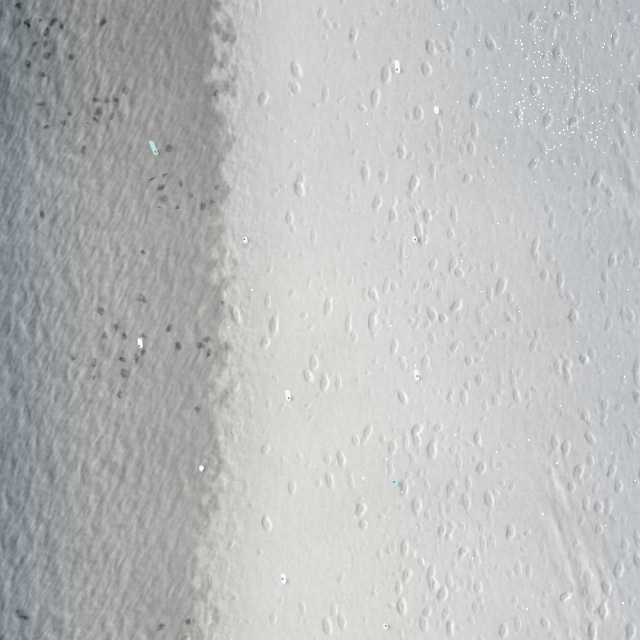
A WebGL 2 fragment shader for this texture:

```glsl
#version 300 es
precision highp float;
// Aerial view of a beach: wet rippled sand, dry trodden sand and scattered litter.

#define RIPPLE_FREQ vec2(72.0, 38.0)
#define RIPPLE_DEPTH 0.15
#define GRAIN_DEPTH 0.05
#define SHORE_ROUGHNESS 0.05
#define PRINT_DEPTH 0.10
#define PEBBLE_DARKNESS 0.26
#define GLINT_STRENGTH 0.28
#define LITTER_RADIUS 0.0037

uniform vec2 u_resolution;
out vec4 fragColor;

// Centre and half length of each piece of litter
const vec3 LITTER[12] = vec3[12](
    vec3(.621, .896, .0065), vec3(.682, .828, .0025), vec3(.240, .769, .0075),
    vec3(.383, .625, .0010), vec3(.648, .626, .0010), vec3(.219, .464, .0040),
    vec3(.450, .382, .0050), vec3(.651, .414, .0050), vec3(.315, .268, .0010),
    vec3(.618, .246, .0025), vec3(.443, .096, .0045), vec3(.602, .021, .0010));

vec2 hash2(vec2 p) {
    vec3 q = fract(p.xyx * vec3(.1031, .1030, .0973));
    q += dot(q, q.yzx + 33.33);
    return fract((q.xx + q.yz) * q.zy);
}

float corner(vec2 cell, vec2 offset) {
    return dot(hash2(cell) * 2.0 - 1.0, offset);
}

float gradientNoise(vec2 p) {
    vec2 i = floor(p), f = p - i, e = vec2(1, 0);
    vec2 u = f * f * f * (f * (f * 6.0 - 15.0) + 10.0);
    return mix(mix(corner(i, f), corner(i + e.xy, f - e.xy), u.x),
               mix(corner(i + e.yx, f - e.yx), corner(i + 1.0, f - 1.0), u.x), u.y);
}

// Octaves are turned slightly against each other to hide the lattice
float fbm(vec2 p) {
    float sum = 0.0, amp = 1.0;
    for (int i = 0; i < 4; i++) {
        sum += amp * gradientNoise(p);
        p = mat2(1.9, .6, -.6, 1.9) * p + 17.3;
        amp *= 0.55;
    }
    return sum;
}

// Side-lit slope of the noise surface
float relief(vec2 p) {
    return fbm(p + vec2(.18, .06)) - fbm(p - vec2(.18, .06));
}

// Soft elliptical mask
float glow(vec2 p, vec2 centre, vec2 radius) {
    vec2 d = (p - centre) / radius;
    return exp(-dot(d, d));
}

// Scattered hollows: x is side-lit rim shading, y is solid cover
vec2 hollows(vec2 p, vec2 cells, float density) {
    vec2 q = p * cells, base = floor(q), sum = vec2(0);
    for (int k = 0; k < 9; k++) {
        vec2 id = base + vec2(k % 3 - 1, k / 3 - 1);
        vec2 r = hash2(id + 41.0), size = hash2(id + 97.0);
        vec2 d = (q - id - 0.1 - 0.8 * r) / mix(vec2(.16, .18), vec2(.32, .40), size);
        d.x += (r.y - 0.5) * d.y;
        float present = step(hash2(id + 7.0).x, density);
        float r2 = dot(d, d), ring = (sqrt(r2) - 0.95) / 0.38;
        float rim = d.x * exp(-ring * ring) - 0.35 * exp(-2.0 * r2);
        sum += present * vec2(rim * (0.5 + size.x), exp(-r2 * r2));
    }
    return sum;
}

vec3 wetSand(vec2 p) {
    vec3 c = mix(vec3(.515, .55, .575), vec3(.648, .650, .640), smoothstep(-.02, .17, p.x));
    c *= 1.0 - 0.12 * smoothstep(.6, 1.0, p.y) - 0.03 * glow(p, vec2(.32, .8), vec2(.06, .3));
    vec2 q = p + vec2(-0.3 * p.y, 0) + 0.006 * vec2(fbm(p * 18.0), fbm(p * 18.0 + 7.0));
    c += RIPPLE_DEPTH * relief(q * RIPPLE_FREQ) * mix(1.0, .6, smoothstep(.1, .33, p.x));
    // Longer swash streaks to the seaward side
    c += 0.09 * relief(vec2(p.x + 0.1 * p.y, p.y) * vec2(46, 11)) * (1.0 - smoothstep(.03, .16, p.x));
    c += 0.04 * fbm(p * vec2(30, 9)) * (1.0 - smoothstep(.0, .2, p.x));
    c += 0.03 * fbm(p * 9.0 + 3.0) + 0.03 * gradientNoise(p * vec2(190, 150));
    // Dark clumps
    float clumps = glow(p, vec2(.155, .83), vec2(.05, .04)) + glow(p, vec2(.28, .70), vec2(.06, .025))
                 + glow(p, vec2(.07, .95), vec2(.06, .05)) + 0.5 * glow(p, vec2(.20, .47), vec2(.07, .05))
                 + 0.7 * glow(p, vec2(.34, .48), vec2(.025, .09));
    float cover = hollows(p + 0.003 * fbm(p * 80.0), vec2(50, 54), 0.02 + 0.65 * clumps).y;
    return c - PEBBLE_DARKNESS * min(cover, 1.0) * (0.65 + 0.8 * fbm(p * 120.0));
}

vec3 drySand(vec2 p, float inland) {
    float shade = smoothstep(.52, 1.08, p.x + 0.16 * (p.y - 0.5));
    vec3 c = mix(vec3(.855, .849, .840), vec3(.745, .758, .772), shade);
    c -= vec3(.04, .033, .026) * smoothstep(.5, 1.0, p.y);
    c -= 0.065 * (1.0 - smoothstep(.0, .12, inland));
    c += 0.022 * fbm(p * 7.0) + 0.012 * fbm(p * vec2(60, 40) + 8.0);
    vec2 warped = p + 0.0035 * vec2(fbm(p * 45.0), fbm(p * 45.0 + 9.0));
    c += GRAIN_DEPTH * relief(warped * vec2(85, 45)) * (0.45 + 0.4 * shade);
    c += 0.03 * gradientNoise(p * vec2(210, 160));
    // Footprints, thickest in the walked lanes
    float lanes = 0.14 + 0.3 * glow(p, vec2(.66, .5), vec2(.07, .6)) + 0.2 * smoothstep(.75, 1.0, p.x)
                + 0.4 * glow(p, vec2(.70, .12), vec2(.07, .11)) + 0.3 * glow(p, vec2(.8, .45), vec2(.08, .1));
    c += PRINT_DEPTH * hollows(warped, vec2(50, 31), lanes).x;
    c += PRINT_DEPTH * 0.6 * hollows(warped + 5.3, vec2(76, 56), lanes).x;
    // Long drag marks
    float drag = glow(p, vec2(.92, .08), vec2(.05, .09)) + 0.6 * glow(p, vec2(.87, .24), vec2(.03, .09))
               + 0.6 * glow(p, vec2(.98, .72), vec2(.03, .12));
    c += 0.2 * drag * relief(vec2(warped.x + 0.3 * p.y, p.y) * vec2(46, 11) + 4.0);
    // Wet glints, in uneven patches
    float sparkle = glow(p, vec2(.865, .87), vec2(.08, .1)) * smoothstep(-.3, .5, fbm(p * 28.0));
    c += GLINT_STRENGTH * hollows(p, vec2(220, 200), 0.55 * sparkle + 0.005 * shade).y;
    return c;
}

void main() {
    vec2 p = gl_FragCoord.xy / u_resolution;
    float pixel = 1.0 / min(u_resolution.x, u_resolution.y);

    // Ragged waterline
    float shore = .318 + .035 * smoothstep(.05, .5, p.y) - .008 * smoothstep(.7, 1.0, p.y);
    float inland = p.x - shore;
    float ragged = inland + SHORE_ROUGHNESS * fbm(p * vec2(40, 28)) + 0.015 * fbm(p * 8.0);
    vec3 color = mix(wetSand(p), drySand(p, inland), smoothstep(-.022, .018, ragged));
    color += 0.09 * relief(p * vec2(75, 50)) * glow(p, vec2(shore + .02, p.y), vec2(.04, 1));

    // Litter: leaning capsules with a shadow and dark specks
    for (int i = 0; i < 12; i++) {
        vec2 d = p - LITTER[i].xy;
        d.x += (i == 2 ? 0.4 : 0.12) * d.y;
        float len = LITTER[i].z;
        float dist = length(vec2(d.x, d.y - clamp(d.y, -len, len))) - LITTER_RADIUS;
        vec3 tint = (i == 2 || i == 9) ? vec3(.74, .89, .91) : vec3(.97);
        color *= 1.0 - 0.2 * glow(d, vec2(.004, -len), vec2(.004));
        color = mix(color, tint, 1.0 - smoothstep(-pixel, pixel, dist));
        vec2 speck = (hash2(vec2(i, 3)) - 0.5) * .006 - vec2(0, len * 0.7);
        float dark = 1.0 - smoothstep(-pixel, pixel, length(d - speck) - .001);
        color = mix(color, vec3(.15), i == 1 ? 0.0 : 0.8 * dark);
    }
    fragColor = vec4(clamp(color, 0.0, 1.0), 1);
}
```
